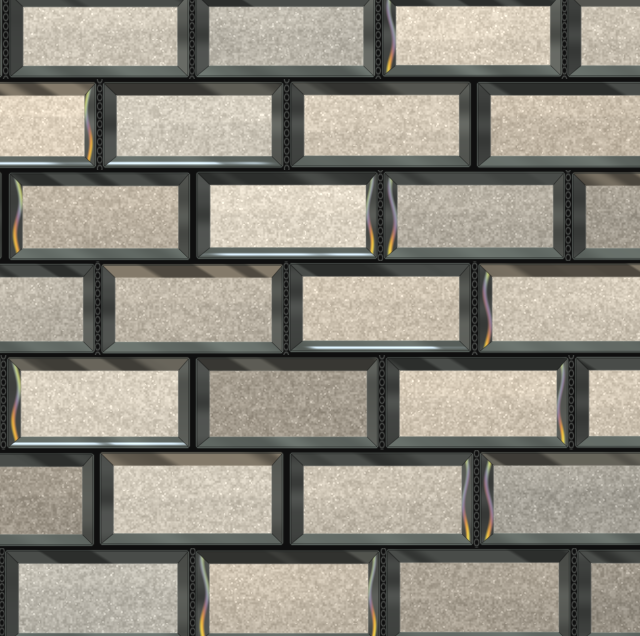
This pattern is drawn by a Shadertoy shader. Its source:

```glsl
// Running-bond wall of bevelled mirror-glass bricks with glittering faces.
// Rows and columns widen slightly downwards; each brick is a rounded box with
// mitred bevels, hashed tone, reflections, colour fringes and a mesh-backed gap.
#define ROW_HEIGHT 0.1403
#define ROW_GROWTH 0.00138
#define FIRST_JOINT 0.125
#define COLUMN_PITCH 0.2928
#define COLUMN_GROWTH 0.0012
#define COLUMN_ORIGIN 0.3026
#define HALF_GAP vec2(0.0046, 0.0031)
#define CORNER 0.005
#define MESH_STEP 0.0140
#define GRAIN_SCALE 330.0
#define LIGHT_FACE vec3(0.85, 0.82, 0.76)
#define DARK_FACE vec3(0.54, 0.53, 0.50)

float hash(vec2 p) {
    vec3 v = fract(p.xyx * vec3(0.1031, 0.1030, 0.0973));
    v += dot(v, v.yzx + 33.33);
    return fract((v.x + v.y) * v.z);
}

float noise(vec2 p) {
    vec2 i = floor(p), f = fract(p);
    f = f * f * (3.0 - 2.0 * f);
    return mix(mix(hash(i), hash(i + vec2(1, 0)), f.x),
               mix(hash(i + vec2(0, 1)), hash(i + 1.0), f.x), f.y);
}

float roundBox(vec2 p, vec2 halfSize, float radius) {
    vec2 d = abs(p) - halfSize + radius;
    return length(max(d, 0.0)) + min(max(d.x, d.y), 0.0) - radius;
}

// Soft line of the given half width around zero
float line(float d, float halfWidth, float blur) {
    return 1.0 - smoothstep(halfWidth - blur, halfWidth + blur, abs(d));
}

vec3 faceColor(vec2 p, vec2 q, vec2 id) {
    float tone = 0.38 + 0.75 * (hash(id + 7.3) - 0.5) + 0.42 * (p.y - 0.4);
    tone += 0.12 * (1.0 - p.x) + 0.14 * (noise(p * vec2(7, 18) + id) - 0.5);
    vec3 col = mix(DARK_FACE, LIGHT_FACE, clamp(tone + 0.12, 0.0, 1.0));
    col *= mix(vec3(0.99, 1.0, 1.01), vec3(1.02, 0.99, 0.96), hash(id + 2.1));

    // Faint reflected strip, then metallic grain and sparkles
    col *= 1.0 + 0.04 * smoothstep(0.0, 0.006, q.y + 0.03 * (hash(id + 5.0) - 0.5));
    float grain = noise(p * GRAIN_SCALE) + 0.6 * noise(p * GRAIN_SCALE * 0.5 + 19.0) - 0.8;
    col += 0.13 * grain;
    return col + 0.10 * smoothstep(0.93, 1.0, hash(floor(p * GRAIN_SCALE) + 41.0));
}

vec3 bevelColor(vec2 q, vec2 id, float depth, float horizontal) {
    float streak = noise(vec2(q.x * 22.0 + q.y * 35.0, id.x * 9.1 + id.y * 5.7));
    float warm = smoothstep(0.55, 0.9, hash(id + 11.0));
    vec3 top = mix(vec3(0.23, 0.24, 0.23), vec3(0.46, 0.42, 0.36), warm * 0.8);
    top *= 0.75 + 0.5 * smoothstep(0.35, 0.6, streak);
    vec3 bottom = vec3(0.38, 0.41, 0.39) * (0.85 + 0.3 * streak);
    vec3 left = vec3(0.28, 0.29, 0.28) * (0.75 + 0.4 * noise(vec2(q.y * 40.0, id.x)));
    vec3 right = vec3(0.36, 0.37, 0.35) * (0.75 + 0.4 * noise(vec2(q.y * 35.0, id.y)));

    // Bright sky glint along the foot of some bricks
    float glint = step(0.74, hash(id + 23.0)) * smoothstep(0.25, 0.6, streak + 0.2);
    bottom += vec3(0.50, 0.55, 0.62) * glint * line(depth - 0.40, 0.10, 0.10);

    // Prismatic slivers on some side bevels
    float sliver = line(depth - 0.66 - 0.2 * sin(q.y * 60.0 + id.x), 0.13, 0.12);
    vec3 prism = 0.55 + 0.4 * cos(q.y * 38.0 + depth * 4.0 + vec3(0.0, 0.9, 2.8));
    prism = mix(prism, vec3(0.90, 0.72, 0.36), 0.55);
    left = mix(left, prism, sliver * step(0.80, hash(id + 31.0)));
    right = mix(right, prism, sliver * step(0.76, hash(id + 37.0)));
    return mix(q.x < 0.0 ? left : right, q.y < 0.0 ? bottom : top, horizontal);
}

void mainImage(out vec4 fragColor, in vec2 fragCoord) {
    vec2 p = fragCoord / iResolution.y;
    float px = 1.0 / iResolution.y;

    // Row number from the quadratic spacing of the horizontal joints
    float drop = 1.0 - p.y - FIRST_JOINT;
    float rowPos = (sqrt(ROW_HEIGHT * ROW_HEIGHT + 4.0 * ROW_GROWTH * drop)
                    - ROW_HEIGHT) / (2.0 * ROW_GROWTH) + 1.0;
    float row = floor(rowPos);
    vec2 cell = vec2(COLUMN_PITCH + COLUMN_GROWTH * row,
                     ROW_HEIGHT + ROW_GROWTH * (2.0 * row - 1.0));
    float shift = 0.004 * (hash(vec2(row, 3.0)) - 0.5);
    float colPos = (p.x - COLUMN_ORIGIN - shift) / cell.x + 0.5 * mod(row, 2.0);
    vec2 id = vec2(floor(colPos), row) + 20.0;
    vec2 q = vec2(fract(colPos) - 0.5, 0.5 - fract(rowPos)) * cell;

    // Black joint with a string of mesh rings in most vertical gaps
    vec2 ringPos = vec2((fract(colPos + 0.5) - 0.5) * cell.x,
                        (fract(p.y / MESH_STEP) - 0.5) * MESH_STEP);
    float ring = line(length(ringPos * vec2(1.0, 0.7)) - 0.0036, 0.0007, px);
    float meshed = step(0.35, hash(vec2(floor(colPos + 0.5), row) + 53.0));
    vec3 col = vec3(0.06) + vec3(0.25, 0.26, 0.25) * ring * meshed;

    // Slightly misplaced brick and its scaled depth from each edge
    q += 0.0022 * (vec2(hash(id + 61.0), hash(id + 67.0)) - 0.5);
    vec2 halfSize = 0.5 * cell - HALF_GAP;
    float edge = roundBox(q, halfSize, CORNER);
    vec2 bevel = vec2(q.x < 0.0 ? 0.0225 : 0.0190, q.y < 0.0 ? 0.0185 : 0.0220);
    vec2 inset = (halfSize - abs(q)) / bevel;
    float depth = min(inset.x, inset.y), blur = px / 0.02;
    float horizontal = smoothstep(-blur, blur, inset.x - inset.y);

    vec3 glass = bevelColor(q, id, depth, horizontal);
    glass *= 1.0 - 0.35 * line(inset.x - inset.y, 0.05, blur) * step(depth, 1.0);
    glass = mix(glass, faceColor(p, q, id), smoothstep(1.0 - blur, 1.0 + blur, depth));
    glass += 0.07 * line(depth - 1.0, 0.04, blur);

    // Dark ground rim with a thin pale lip
    glass *= mix(0.48, 1.0, smoothstep(0.0020, 0.0042, -edge));
    glass += vec3(0.20, 0.22, 0.21) * line(edge + 0.0014, 0.0007, px);
    col = mix(col, glass, 1.0 - smoothstep(-px, px, edge));
    fragColor = vec4(clamp(col, 0.0, 1.0), 1.0);
}
```
